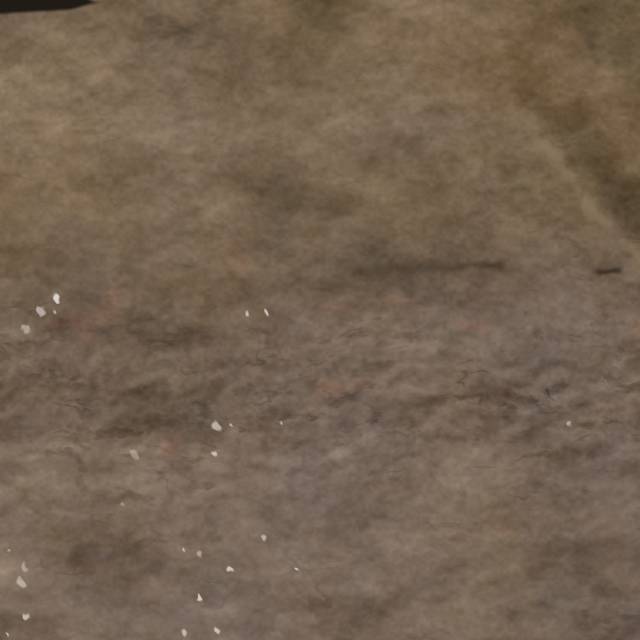
This texture is drawn by a three.js fragment shader. Its source:

```glsl
// Weathered brown mudstone with soft stains, level cracks, a pale ridge and glinting flecks.
varying vec2 vUv;

#define STAIN_CONTRAST 0.17
#define STREAK_CONTRAST 0.10
#define GRAIN_CONTRAST 0.10
#define RELIEF 0.15
#define CRACK_DEPTH 0.42
#define FLECK_CELLS 40.0
#define FLECK_CHANCE 0.3
#define BASE_COLOR vec3(0.457, 0.388, 0.322)
#define OCHRE_TINT vec3(0.014, 0.004, -0.024)
#define CRACK_COLOR vec3(0.20, 0.165, 0.125)
#define RIDGE_COLOR vec3(0.56, 0.48, 0.38)
#define FLECK_COLOR vec3(0.86, 0.83, 0.81)

float hash(vec2 cell) {
  vec3 q = fract(vec3(cell.xyx) * 0.1031);
  q += dot(q, q.yzx + 33.33);
  return fract((q.x + q.y) * q.z);
}

float noise(vec2 p) {
  vec2 i = floor(p), f = fract(p);
  f = f * f * (3.0 - 2.0 * f);
  return mix(mix(hash(i), hash(i + vec2(1.0, 0.0)), f.x),
             mix(hash(i + vec2(0.0, 1.0)), hash(i + 1.0), f.x), f.y);
}

// Layered noise, turned between layers to hide the grid; centred on zero.
float layers(vec2 p) {
  float sum = 0.0, gain = 0.5;
  for (int i = 0; i < 4; i++) {
    sum += gain * (noise(p) - 0.5);
    p = mat2(1.94, 0.5, -0.5, 1.94) * p + 17.3;
    gain *= 0.55;
  }
  return sum;
}

// One where x is below the edge, falling softly to zero.
float below(float edge, float soft, float x) {
  return 1.0 - smoothstep(edge - soft, edge + soft, x);
}

// Soft horizontal band around a height.
float band(float y, float height, float width) {
  float d = (y - height) / width;
  return exp(-d * d);
}

// Cellular flecks: one possible bright chip per cell, gathered in clumps.
float flecks(vec2 p) {
  vec2 grid = p * FLECK_CELLS;
  vec2 cell = floor(grid);
  vec2 centre = 0.35 + 0.3 * vec2(hash(cell + 3.1), hash(cell + 9.7));
  vec2 d = fract(grid) - centre;
  d += 0.22 * (vec2(noise(p * 130.0), noise(p * 130.0 + 40.0)) - 0.5);
  d.x += 0.35 * d.y;
  d.y *= 0.8;
  float clump = smoothstep(0.58, 0.72, noise(cell / 4.0 + 5.0));
  float zone = below(0.38, 0.12, p.x) * below(0.6, 0.06, p.y);
  float chance = FLECK_CHANCE * clump * zone + 0.003;
  float radius = mix(0.07, 0.27, pow(hash(cell + 21.0), 2.0));
  float glint = mix(0.35, 1.0, hash(cell + 31.0));
  return step(hash(cell), chance) * glint * below(radius, 0.08, length(d));
}

void main() {
  vec2 p = vUv;
  float warp = layers(p * 6.0 + 2.0);
  vec2 ripple = vec2(layers(p * 30.0 + 4.0), layers(p * 30.0 + 60.0));
  vec2 bent = p + vec2(0.05, 0.035) * warp + 0.014 * ripple;

  // Broad stains, leaning near the top, over faint level streaks.
  float upper = smoothstep(0.45, 0.7, p.y);
  vec2 leaning = vec2(bent.x + 0.5 * bent.y, bent.y * 0.8);
  float stain = mix(layers(bent * vec2(5.5, 8.5)), layers(leaning * 6.0 + 8.0), upper);
  float streak = layers(bent * vec2(8.0, 19.0) + 31.0);
  float tone = STAIN_CONTRAST * stain + STREAK_CONTRAST * streak;

  // Mid grain and lit relief, roughest in the layered band below the middle.
  float rough = band(p.y + 0.05 * warp, 0.37, 0.11);
  rough = max(rough, 0.5 * smoothstep(0.0, 0.2, layers(p * 5.0 + 25.0)) * (1.0 - upper));
  tone += GRAIN_CONTRAST * layers(bent * vec2(24.0, 36.0) + 44.0);
  vec2 grain = bent * vec2(27.0, 42.0);
  float lit = layers(grain) - layers(grain + vec2(-0.25, 0.45));
  tone += RELIEF * lit * (0.5 + 0.75 * rough) - 0.012 * rough;
  tone += 0.035 * (noise(p * vec2(105.0, 135.0)) - 0.5);
  tone += 0.03 * (noise(p * 190.0 + 7.0) - 0.5);
  vec3 color = BASE_COLOR + tone * vec3(1.0, 0.98, 0.92);

  // Ochre above, rose grey below, cool olive in the darker stains.
  float hue = layers(p * 4.0 + 50.0) + 0.5 * layers(p * 25.0 + 15.0);
  float corner = below(0.3, 0.2, length((p - vec2(1.0, 0.97)) * vec2(1.0, 1.6)));
  color += OCHRE_TINT * (1.1 * upper - 0.4 + 1.8 * hue + 0.8 * corner);
  color += smoothstep(0.05, 0.25, -stain) * vec3(-0.026, -0.012, -0.004);
  float rust = smoothstep(0.2, 0.32, layers(p * vec2(11.0, 18.0) + 77.0));
  color += rust * (1.0 - upper) * vec3(0.03, 0.0, -0.005);

  // Short ragged cracks and pits, densest in the rough band.
  float contour = abs(layers(bent * vec2(9.0, 24.0) + 63.0));
  float broken = smoothstep(0.06, 0.2, layers(p * vec2(20.0, 27.0) + 12.0));
  float hair = below(0.022, 0.022, contour) * broken * (0.25 + 0.5 * rough);
  float pits = smoothstep(0.13, 0.29, layers(bent * vec2(24.0, 48.0) + 91.0));
  float seamWidth = 0.004 + 0.009 * noise(p * vec2(28.0, 9.0));
  float seam = band(p.y + 0.016 * warp + 0.02 * ripple.x, 0.582, seamWidth);
  seam *= smoothstep(0.45, 1.0, p.x) * smoothstep(0.38, 0.68, noise(p * vec2(21.0, 5.0)));
  float crack = hair + pits * (0.2 + 0.65 * rough) + 1.9 * seam;
  color = mix(color, CRACK_COLOR, clamp(CRACK_DEPTH * crack, 0.0, 0.85));

  // Pale crumbling diagonal ridge with a shaded upper side.
  float across = (p.y - 0.83) + 1.13 * (p.x - 0.8) + 0.06 * warp + 0.05 * ripple.y;
  float along = smoothstep(0.77, 0.83, p.x);
  float ridge = band(across, 0.0, 0.018) * along * smoothstep(0.15, 0.7, noise(p * 38.0));
  color -= 0.05 * band(across, 0.075, 0.055) * along;
  color = mix(color, RIDGE_COLOR, 0.65 * ridge);

  // Dark gap in the upper left corner.
  float gapWidth = 0.013 * below(0.13, 0.035, p.x);
  float gap = below(gapWidth, 0.004, abs(p.y - 0.992 - 0.03 * warp));
  color = mix(color, CRACK_COLOR * 0.65, gap * below(0.15, 0.015, p.x));

  color = mix(color, FLECK_COLOR, flecks(p));
  gl_FragColor = vec4(clamp(color, 0.0, 1.0), 1.0);
}
```
